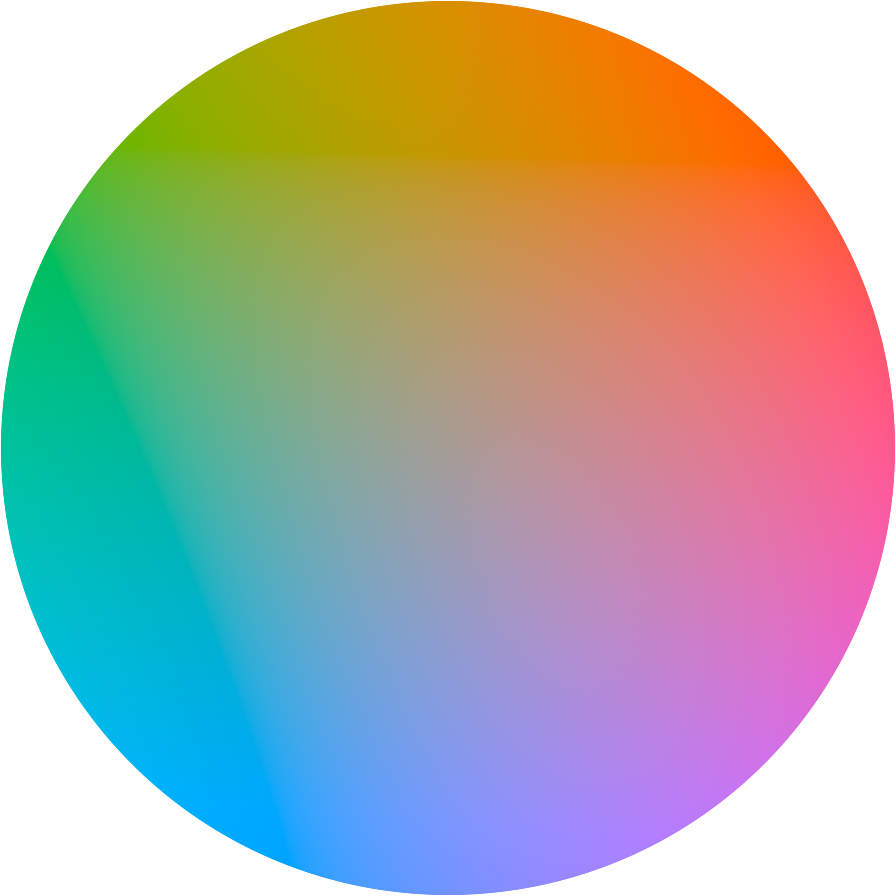
This background is drawn by a Shadertoy shader. Its source:

```glsl
// A disc of hues at one even lightness on a white ground.
// Position picks the two opponent axes of the Oklab colour space;
// channels outside the display range are clipped, which leaves soft creases.

// Oklab (lightness, green-red, blue-yellow) to linear RGB
vec3 oklabToLinear(vec3 lab) {
    vec3 lms = vec3(
        lab.x + 0.3963 * lab.y + 0.2158 * lab.z,
        lab.x - 0.1056 * lab.y - 0.0639 * lab.z,
        lab.x - 0.0895 * lab.y - 1.2915 * lab.z);
    lms = lms * lms * lms;
    return vec3(
        dot(lms, vec3( 4.0767, -3.3077,  0.2310)),
        dot(lms, vec3(-1.2684,  2.6098, -0.3413)),
        dot(lms, vec3(-0.0042, -0.7034,  1.7076)));
}

// Linear light to display values
vec3 encodeSrgb(vec3 linear) {
    vec3 c = clamp(linear, 0.0, 1.0);
    return mix(12.92 * c, 1.055 * pow(c, vec3(1.0 / 2.4)) - 0.055, step(0.0031308, c));
}

void mainImage(out vec4 fragColor, in vec2 fragCoord) {
    float size = min(iResolution.x, iResolution.y);
    vec2 p = (2.0 * fragCoord - iResolution.xy) / size;

    // Opponent axes: slightly skewed, with a warm offset at the centre
    vec2 chroma = 0.2 * p;
    chroma += vec2(0.007 + 0.04 * chroma.y, 0.012 + 0.017 * chroma.x);
    vec3 hue = encodeSrgb(oklabToLinear(vec3(0.7, chroma)));

    // Disc touching the canvas sides, smoothed over about one pixel
    float pixel = 2.0 / size;
    float disc = 1.0 - smoothstep(-0.5 * pixel, 0.5 * pixel, length(p) - 0.998);
    fragColor = vec4(mix(vec3(1.0), hue, disc), 1.0);
}
```
